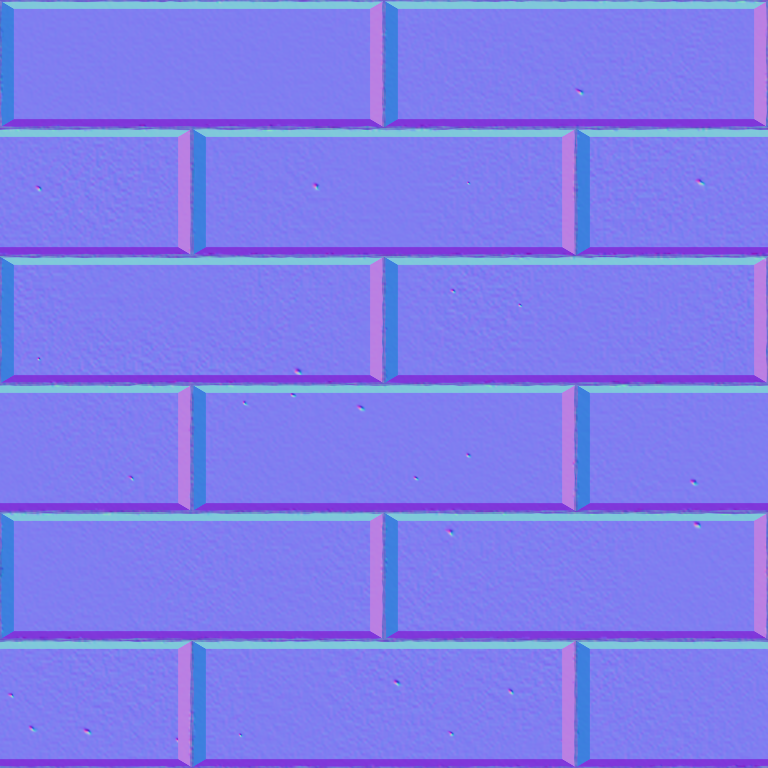
Write a Shadertoy shader that draws this texture map.

```glsl
// Tiling normal map of bevelled bricks in running bond, with grainy faces, pits and thin worn joints.

float hash(vec2 c) {
    return fract(sin(dot(c, vec2(127.1, 311.7))) * 43758.5453);
}

// Value noise with n cells across the canvas, wrapping at its edges
float noise(vec2 uv, float n) {
    vec2 p = uv * n, f = fract(p);
    vec2 a = mod(floor(p), n), b = mod(a + 1.0, n);
    f = f * f * (3.0 - 2.0 * f);
    return mix(mix(hash(a), hash(vec2(b.x, a.y)), f.x),
               mix(hash(vec2(a.x, b.y)), hash(b), f.x), f.y);
}

float grainHeight(vec2 uv) {
    return 0.6 * noise(uv, 256.0) + 0.5 * noise(uv, 144.0) + 0.4 * noise(uv, 60.0);
}

vec2 grainTilt(vec2 uv) {
    vec2 e = vec2(0.001, 0.0);
    return vec2(grainHeight(uv - e.xy) - grainHeight(uv + e.xy),
                grainHeight(uv - e.yx) - grainHeight(uv + e.yx));
}

// Sparse small dents: the walls lean towards each centre
vec2 pitTilt(vec2 uv) {
    vec2 p = uv * 14.0, cell = mod(floor(p), 14.0);
    vec2 centre = 0.2 + 0.6 * vec2(hash(cell + 17.3), hash(cell + 41.9));
    float radius = mix(0.02, 0.045, hash(cell + 5.7));
    vec2 d = (fract(p) - centre) / radius;
    d.x += 0.5 * d.y + 1.2 * (noise(uv, 200.0) - 0.5);
    return -1.6 * d * exp(-dot(d, d)) * step(hash(cell + 71.1), 0.22);
}

void mainImage(out vec4 fragColor, in vec2 fragCoord) {
    vec2 uv = fragCoord / iResolution.xy;
    float aa = 0.7 / iResolution.y;

    // Two bricks across, six courses, every other one shifted by half
    vec2 grid = uv * vec2(2.0, 6.0);
    grid.x += 0.5 * mod(floor(grid.y) + 1.0, 2.0);
    vec2 brick = mod(floor(grid), vec2(2.0, 6.0));
    vec2 q = (fract(grid) - 0.5) * vec2(0.5, 1.0 / 6.0);

    // Distance in from the slightly ragged brick outline
    vec2 inset = vec2(0.25, 1.0 / 12.0) - abs(q) - 0.0021;
    vec2 worn = inset + 0.0014 * (noise(uv, 90.0) - 0.5);
    vec2 bevelWidth = vec2(0.016, 0.0095);
    vec2 across = inset / bevelWidth;
    vec2 toFace = inset - bevelWidth;
    float face = smoothstep(-aa, aa, min(toFace.x, toFace.y));
    float joint = 1.0 - smoothstep(-aa, aa, min(worn.x, worn.y));

    // Mitred bevels lean outwards
    float side = smoothstep(-0.07, 0.07, across.y - across.x);
    vec2 bevel = mix(vec2(0.0, 0.57 * sign(q.y)),
                     vec2(q.x < 0.0 ? -0.52 : 0.46, 0.0), side);

    // Roughness changes from brick to brick and in soft patches
    float rough = mix(0.10, 0.30, hash(brick + 3.1)) * mix(0.5, 1.4, noise(uv, 8.0));
    vec2 grain = grainTilt(uv);
    vec2 faceTilt = vec2(0.0, -0.015) + rough * grain + pitTilt(uv);

    // Chips gather along the outer rim of the bevels
    float rim = 1.0 - smoothstep(0.0, 0.004, min(inset.x, inset.y));
    float chips = rim * smoothstep(0.6, 0.8, noise(uv, 70.0));
    vec2 bevelTilt = bevel + grain * (0.06 + 0.7 * chips);

    vec2 tilt = mix(bevelTilt, faceTilt, face);
    tilt = mix(tilt, 0.55 * grain + bevel * (noise(uv, 48.0) - 0.35), joint);

    // Encode the surface direction as colour
    float z = sqrt(max(1.0 - dot(tilt, tilt), 0.05));
    vec3 colour = vec3(0.5 + 0.5 * tilt, 0.445 + 0.5 * z);
    colour *= 1.0 - 0.14 * joint;
    fragColor = vec4(clamp(colour, 0.0, 1.0), 1.0);
}
```
